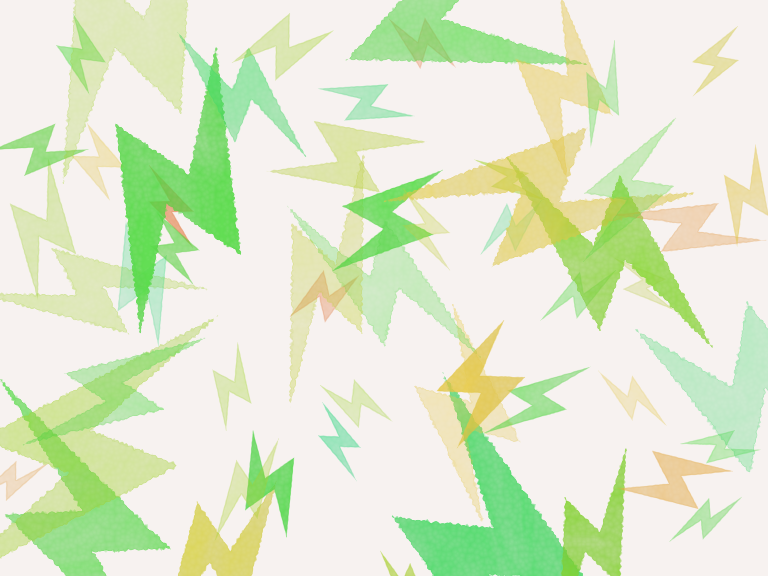
A Shadertoy shader for this background:

```glsl
// Scattered translucent watercolour lightning bolts on warm off-white paper.

const vec3 PAPER = vec3(0.970, 0.950, 0.943);
const vec3 ORANGE = vec3(0.87, 0.45, 0.22);
const vec3 YELLOW = vec3(0.88, 0.77, 0.27);
const vec3 LIME = vec3(0.62, 0.81, 0.16);
const vec3 GREEN = vec3(0.31, 0.83, 0.25);
const vec3 EMERALD = vec3(0.17, 0.83, 0.50);

const float COLUMNS = 9.0;
const float ROWS = 6.0;

// Outline of a bolt: tip, corner, notch, then the same turned half round.
const vec2 BOLT[6] = vec2[6](
    vec2(0.0, 1.0), vec2(-0.48, -0.32), vec2(0.04, -0.12),
    vec2(0.0, -1.0), vec2(0.48, 0.32), vec2(-0.04, 0.12));

vec2 hash2(vec2 p) {
    vec3 q = fract(p.xyx * vec3(0.1031, 0.1030, 0.0973));
    q += dot(q, q.yzx + 33.33);
    return fract((q.xx + q.yz) * q.zy);
}

// Distance to the nearest random cell point.
float cellular(vec2 p) {
    vec2 cell = floor(p);
    float nearest = 2.0;
    for (int y = -1; y <= 1; y++)
    for (int x = -1; x <= 1; x++) {
        vec2 c = cell + vec2(x, y);
        nearest = min(nearest, length(c + hash2(c) - p));
    }
    return nearest;
}

// Blotchy pigment from layered, warped sines, roughly -1 to 1.
float wash(vec2 p, float seed) {
    float sum = 0.0, amp = 0.55;
    for (int i = 0; i < 5; i++) {
        p = mat2(0.8, 0.6, -0.6, 0.8) * p * 1.8 + seed;
        p += 0.8 * sin(p.yx);
        sum += amp * sin(p.x) * sin(p.y);
        amp *= 0.68;
    }
    return sum;
}

// Signed distance to the bolt polygon, stretched across by width.
float boltDistance(vec2 p, float width) {
    vec2 stretch = vec2(width, 1.0);
    float d2 = 1e3, side = 1.0;
    for (int i = 0; i < 6; i++) {
        vec2 a = BOLT[i] * stretch;
        vec2 b = BOLT[(i + 5) % 6] * stretch;
        vec2 e = b - a, w = p - a;
        vec2 r = w - e * clamp(dot(w, e) / dot(e, e), 0.0, 1.0);
        d2 = min(d2, dot(r, r));
        bvec3 c = bvec3(p.y >= a.y, p.y < b.y, e.x * w.y > e.y * w.x);
        if (all(c) || all(not(c))) side = -side;
    }
    return side * sqrt(d2);
}

vec3 pigment(float t) {
    vec3 c = mix(ORANGE, YELLOW, smoothstep(0.06, 0.14, t));
    c = mix(c, LIME, smoothstep(0.24, 0.42, t));
    c = mix(c, GREEN, smoothstep(0.48, 0.66, t));
    return mix(c, EMERALD, smoothstep(0.78, 0.95, t));
}

// Lays one bolt over the colour below; speckle roughens its edge and body.
vec3 paintBolt(vec3 below, vec2 p, float index, float aspect, float speckle) {
    vec2 cell = vec2(mod(index, COLUMNS), floor(index / COLUMNS));
    vec2 place = hash2(cell + 11.0);
    vec2 pose = hash2(cell + 47.0);
    vec2 look = hash2(cell + 83.0);
    float rank = fract(index * 0.7549 + 0.2);
    float size = mix(0.07, 0.34, rank * rank * rank);

    vec2 center = (cell + mix(vec2(-0.1), vec2(1.1), place)) / vec2(COLUMNS, ROWS);
    vec2 q = p - center * vec2(aspect, 1.0);
    if (length(q) > size * 1.1) return below;

    float angle = pose.x * 6.2832;
    q = mat2(cos(angle), sin(angle), -sin(angle), cos(angle)) * q / size;
    if (pose.y < 0.5) q.x = -q.x;
    float d = boltDistance(q, mix(0.75, 1.25, look.x)) * size;

    // Torn teeth show mostly on the larger bolts.
    d += (speckle - 0.4) * mix(0.001, 0.006, smoothstep(0.1, 0.22, size));
    float soft = 0.8 / iResolution.y;
    float cover = 1.0 - smoothstep(-soft, soft, d);
    float rim = smoothstep(-0.0035, -0.001, d);

    float blot = wash(p * 9.0, index * 1.7);
    float strength = mix(0.27, 0.86, look.y * look.y);
    float alpha = strength * (0.97 + 0.22 * blot + 0.14 * (speckle - 0.4));
    alpha += 0.16 * rim * (1.0 - strength);

    float tone = mix(fract(index * 0.5698 + 0.1), 0.75, 0.5 * pow(rank, 4.0));
    vec3 ink = pigment(tone) + 0.035 * blot;
    return mix(below, ink, clamp(alpha, 0.0, 0.93) * cover);
}

void mainImage(out vec4 fragColor, in vec2 fragCoord) {
    vec2 p = fragCoord / iResolution.y;
    float aspect = iResolution.x / iResolution.y;
    float speckle = cellular(p * 120.0);
    vec3 color = PAPER;
    for (float i = 0.0; i < COLUMNS * ROWS; i++)
        color = paintBolt(color, p, i, aspect, speckle);
    fragColor = vec4(color, 1.0);
}
```
